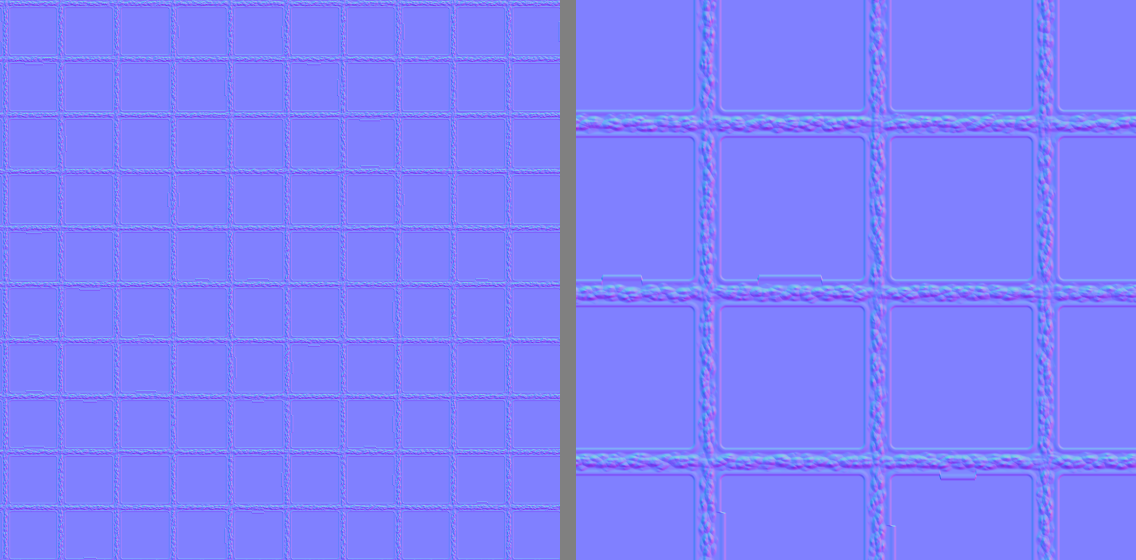
Left, the full canvas; right, a detail of the centre.
Reproduce this texture map procedurally as a WebGL 2 fragment shader.

```glsl
#version 300 es
precision highp float;
// Tangent-space normal map of a ten by ten grid of flat square tiles.
// A height field of rough raised joints and thin rounded tile rims is
// differentiated by central differences and packed into RGB.
uniform vec2 u_resolution;
out vec4 fragColor;

const float TILES = 10.0;
const vec2 GRID_OFFSET = vec2(0.107, 0.932); // first joint, in tile units
const float RIM_INSET = 0.078;               // joint centre to tile rim
const float RIM_RADIUS = 0.035;
const float RIM_WIDTH = 0.007;
const float RIM_HEIGHT = 0.0048;
const float JOINT_HALF = 0.056;

float hash(vec2 p) {
    vec3 q = fract(p.xyx * vec3(0.1031, 0.1030, 0.0973));
    q += dot(q, q.yzx + 33.33);
    return fract((q.x + q.y) * q.z);
}

// Distance to the nearest scattered point
float cellular(vec2 p) {
    vec2 cell = floor(p);
    float nearest = 2.0;
    for (int y = -1; y <= 1; y++) {
        for (int x = -1; x <= 1; x++) {
            vec2 c = cell + vec2(x, y);
            vec2 point = c + vec2(hash(c), hash(c + 57.3));
            nearest = min(nearest, distance(p, point));
        }
    }
    return nearest;
}

float waves(float t, float seed) {
    return 0.5 * sin(t * 23.0 + seed * 4.1) + 0.3 * sin(t * 41.0 + seed * 7.7)
         + 0.2 * sin(t * 67.0 + seed * 2.3);
}

// Slight drift of each joint away from the even grid
vec2 jointDrift(vec2 index) {
    return vec2(0.023 * sin(0.785 * (index.x - 3.5)),
                0.014 * cos(0.7 * (7.5 - index.y)));
}

// Rough ridge in a shallow moat: signed distance across, position along
float joint(float across, float along, float seed, float height, float grain) {
    vec2 p = vec2(along, across);
    float bumps = cellular(p * vec2(15.0, 27.0) + seed * 13.7);
    float fine = cellular(p * vec2(30.0, 42.0) + seed * 5.3);
    float wander = 0.007 * waves(along, seed);
    float d = abs(across + wander) + 0.022 * (bumps - 0.45);
    float body = 1.0 - smoothstep(0.006, JOINT_HALF, d);
    float moat = 1.0 - smoothstep(0.03, 0.085, abs(across));
    float rough = grain * (0.5 - bumps) + 0.4 * grain * (0.45 - fine);
    return body * (height + rough) - 0.2 * height * moat;
}

// Short break in the rim, present on a few tile sides only
float rimBreak(vec2 tile, float along, float side) {
    float present = step(0.9, hash(tile + side * 31.7));
    float halfSpan = mix(0.08, 0.19, hash(tile + side * 11.3));
    float span = 1.0 - smoothstep(halfSpan, halfSpan + 0.006, abs(along - 0.5));
    return 0.027 * present * span;
}

// Thin lip around the tile: a sharp rise, then a softer partial fall
float rim(vec2 fromJoint, vec2 grid) {
    vec2 tile = floor(grid);
    vec2 along = fract(grid);
    vec2 inset = RIM_INSET - abs(fromJoint);
    inset.x += rimBreak(tile, along.y, 1.0 + step(0.0, fromJoint.x));
    inset.y += rimBreak(tile, along.x, 3.0 + step(0.0, fromJoint.y));
    vec2 corner = inset + RIM_RADIUS;
    float d = length(max(corner, 0.0)) + min(max(corner.x, corner.y), 0.0) - RIM_RADIUS;
    float rise = smoothstep(-RIM_WIDTH, RIM_WIDTH, d);
    float fall = smoothstep(0.012, 0.036, d);
    return RIM_HEIGHT * (rise - 0.65 * fall);
}

float surface(vec2 grid) {
    vec2 index = floor(grid + 0.5);
    vec2 d = grid - index - jointDrift(index);
    float height = rim(d, grid);
    // Joints sink a little where they cross
    vec2 sink = mix(vec2(0.5), vec2(1.0), smoothstep(vec2(0.02), vec2(0.09), abs(d)));
    if (abs(d.x) < 0.12) {
        height += sink.y * joint(d.x, grid.y, index.x + 20.0, 0.0075, 0.013);
    }
    if (abs(d.y) < 0.12) {
        height += sink.x * joint(d.y, grid.x, index.y + 50.0, 0.0115, 0.010);
    }
    return height;
}

vec3 surfaceNormal(vec2 grid, float reach) {
    vec2 e = vec2(reach, 0.0);
    float dx = surface(grid + e.xy) - surface(grid - e.xy);
    float dy = surface(grid + e.yx) - surface(grid - e.yx);
    return normalize(vec3(-vec2(dx, dy) / (2.0 * reach), 1.0));
}

void main() {
    vec2 uv = gl_FragCoord.xy / u_resolution;
    float pixel = TILES / min(u_resolution.x, u_resolution.y);
    vec3 normal = surfaceNormal(uv * TILES - GRID_OFFSET, max(0.005, 0.5 * pixel));
    fragColor = vec4(normal * 0.5 + 0.5, 1.0);
}
```
